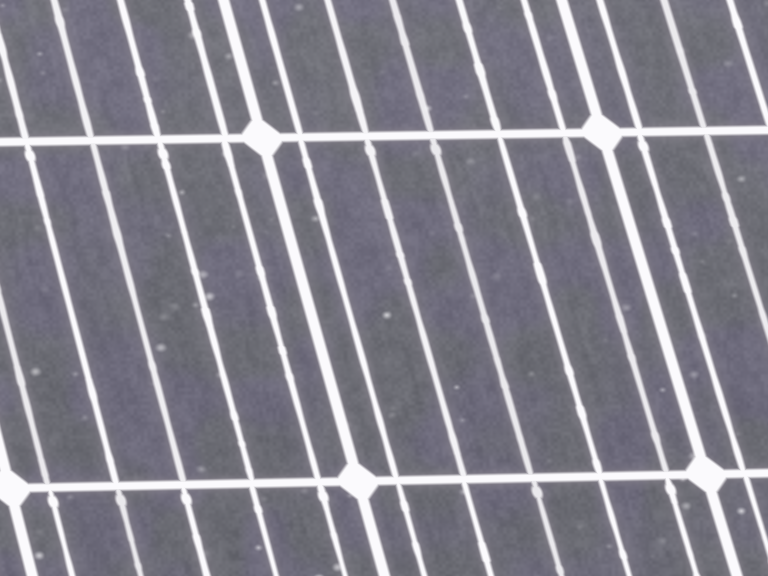
Reproduce this pattern procedurally as a WebGL 2 fragment shader.

```glsl
#version 300 es
precision highp float;
// Slanted grid of solar cells: pale gaps, a diamond at each crossing, five
// busbars per cell. A gently fanned cell space (u across, v down) gives the
// lines; value noise and hashed specks add grain, uneven solder and dust.

uniform vec2 u_resolution;
out vec4 fragColor;

const vec3 SLATE = vec3(0.415, 0.418, 0.448);
const vec3 VIOLET = vec3(0.425, 0.415, 0.482);
const vec3 HAZE = vec3(0.525, 0.505, 0.545);
const vec3 SILVER = vec3(0.985, 0.982, 0.992);
const float BAR_COUNT = 5.0;
const float BAR_STEP = 0.195;   // busbar spacing, in cell widths
const float GAP_HALF = 0.0094;  // half widths, in canvas heights
const float ROW_HALF = 0.0074;
const float DIAMOND = 0.041;

float hash(vec2 p) {
  vec3 q = fract(p.xyx * 0.1031);
  q += dot(q, q.yzx + 33.33);
  return fract((q.x + q.y) * q.z);
}

float noise(vec2 p) {
  vec2 i = floor(p), f = fract(p);
  f = f * f * (3.0 - 2.0 * f);
  return mix(mix(hash(i), hash(i + vec2(1, 0)), f.x),
             mix(hash(i + vec2(0, 1)), hash(i + vec2(1, 1)), f.x), f.y);
}

// Coverage of a shape with signed distance d and edge softness s
float cover(float d, float s) {
  return 1.0 - smoothstep(-s, s, d);
}

// Maps canvas position to cell space; z is the local cell width, w its height
vec4 cellSpace(vec2 p) {
  float upper = 0.7535 + 0.0156 * p.x;
  float lower = 0.1520 + 0.0200 * p.x;
  float v = (upper - p.y) / (upper - lower);
  float width = mix(0.5902, 0.6042, v);
  float u = (p.x - mix(0.4549, 0.6215, v)) / width;
  return vec4(u, v, width, upper - lower);
}

// Signed distance to one busbar, with uneven width and a solder pad on top
float busbar(vec2 uv, vec2 cell, float index, vec2 size) {
  vec2 id = cell * 7.0 + vec2(index, 40.0);
  float shift = (hash(id) - 0.5) * 0.009;
  float centre = 0.5 + (index - 0.5 * (BAR_COUNT - 1.0)) * BAR_STEP + shift;
  vec2 local = (uv - vec2(centre, 0.0)) * size;
  float wobble = noise(vec2(uv.y * 17.0, hash(id + 3.0) * 90.0)) - 0.5;
  float knot = smoothstep(0.72, 0.95, noise(vec2(uv.y * 26.0, index * 9.0 + cell.x * 51.0 + 70.0)));
  float halfWidth = 0.0052 - 0.0006 * cell.y + 0.0014 * wobble + 0.0016 * knot;
  float d = abs(local.x) * 0.96 - halfWidth;
  float pad = length((local - vec2(0.0, 0.025)) * vec2(1.0, 0.7)) - 0.0088;
  return hash(id + 11.0) > 0.45 ? min(d, pad) : d;
}

// Sparse dust: one possible speck in each square of the given size
float dust(vec2 p, float size, float chance, float soft) {
  vec2 id = floor(p / size) + 20.0;
  vec2 spot = 0.2 + 0.6 * vec2(hash(id), hash(id + 57.0));
  float radius = mix(0.0015, 0.0055, hash(id + 91.0));
  float d = length((fract(p / size) - spot) * size * vec2(0.8, 1.0)) - radius;
  float strength = mix(0.12, 0.75, pow(hash(id + 23.0), 3.0));
  return step(hash(id + 71.0), chance) * strength * cover(d, soft * 1.5);
}

// Dark silicon: drifting tint, faint slanted fingers and fine grain
vec3 silicon(vec2 p, vec2 uv) {
  vec3 colour = mix(SLATE, VIOLET, smoothstep(0.25, 0.75, noise(p * 13.0 + 8.0)));
  colour += 0.035 * (noise(p * 55.0 + 30.0) - 0.5);
  colour += 0.040 * (noise(p * 170.0 + 60.0) - 0.5);
  colour += 0.026 * (noise(vec2(uv.x * 62.0 + 200.0, uv.y * 9.0 + 40.0)) - 0.5);
  return colour + 0.025 * smoothstep(0.2, 1.0, p.y);
}

void main() {
  vec2 p = gl_FragCoord.xy / u_resolution.y;
  float soft = max(0.0034, 1.0 / u_resolution.y);
  vec4 space = cellSpace(p);
  vec2 cell = floor(space.xy), uv = fract(space.xy), size = space.zw;

  // Cell gaps and the diamonds where they cross
  vec2 edge = (uv - step(0.5, uv)) * size;
  float gap = abs(edge.x) * 0.96 - GAP_HALF;
  float row = abs(edge.y) - ROW_HALF;
  float diamond = (abs(edge.x) + abs(edge.y) - DIAMOND) * 0.707;
  float frame = min(min(gap, row), diamond);
  float metal = cover(frame, soft);

  // Busbars, some of them duller
  float nearest = frame;
  for (float i = 0.0; i < BAR_COUNT; i++) {
    float d = busbar(uv, cell, i, size);
    float shine = mix(0.86, 1.0, smoothstep(0.0, 0.35, hash(cell * 5.0 + vec2(i, 83.0))));
    metal = max(metal, cover(d, soft) * shine);
    nearest = min(nearest, d);
  }

  // Silicon, glow beside the metal, dust, then the metal itself
  vec3 colour = silicon(p, space.xy);
  colour = mix(colour, HAZE, 0.75 * exp(-max(nearest, 0.0) / 0.008));
  float specks = max(dust(p, 0.11, 0.3, soft), dust(p + 0.37, 0.067, 0.22, soft));
  colour = mix(colour, SILVER, specks);
  colour = mix(colour, SILVER, metal);
  fragColor = vec4(colour, 1.0);
}
```
